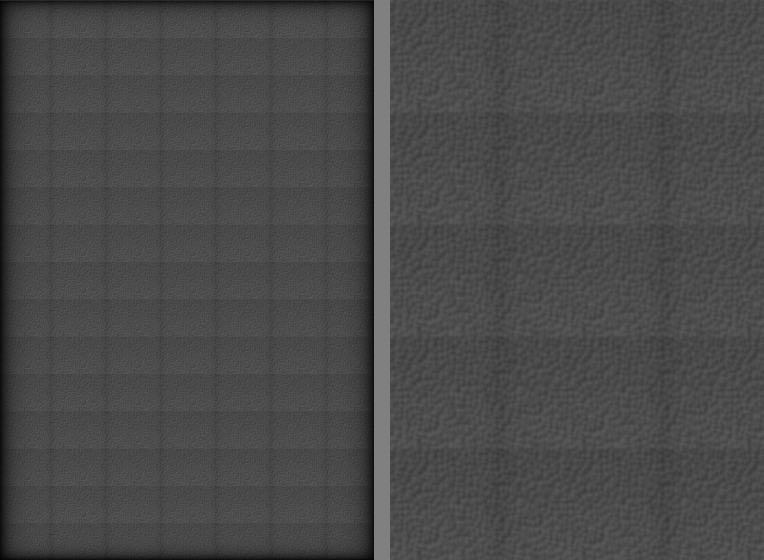
Left, the full canvas; right, a detail of the centre.
Give the GLSL for this texture, as a Shadertoy shader.

```glsl
const vec2 TILE_COUNT = vec2(6.8, 15.0);   // repeats across and down
const float TILE_SHIFT = 0.07;             // sideways offset, in tiles
const vec2 GRAIN_CELLS = vec2(30.0, 20.0); // grain cells in one tile
const vec2 LIGHT_STEP = vec2(-0.24, 0.28); // emboss direction, in cells
const vec3 CLOTH = vec3(0.297);
const float GRAIN_DEPTH = 0.058;
const float THREAD_DEPTH = 0.016;
const float MOTTLE_DEPTH = 0.005;
const float FADE_DEPTH = 0.026;            // dark top to light bottom of a tile
const float SEAM_DEPTH = 0.020;
const float SEAM_WIDTH = 0.07;
const vec2 SHADOW_WIDTH = vec2(0.025, 0.017);
const float SHADOW_FLOOR = 0.15;
const float RIM_WIDTH = 0.002;
const float RIM_LIGHT = 0.13;
const float TAU = 6.2831853;

vec2 hash2(vec2 p) {
    vec3 q = fract(p.xyx * vec3(0.1031, 0.1030, 0.0973));
    q += dot(q, q.yzx + 33.33);
    return fract((q.xx + q.yz) * q.zy);
}

// Distance to the nearest grain point, wrapped so every tile is alike
float grainHeight(vec2 p) {
    vec2 cell = floor(p);
    float nearest = 4.0;
    for (int y = -1; y <= 1; y++) {
        for (int x = -1; x <= 1; x++) {
            vec2 neighbour = cell + vec2(x, y);
            vec2 point = neighbour + hash2(mod(neighbour, GRAIN_CELLS));
            nearest = min(nearest, length(p - point));
        }
    }
    return nearest;
}

// Short upright threads gathered in broken rows
float threads(vec2 t) {
    float column = floor(t.x * GRAIN_CELLS.x);
    float row = floor(t.y * 7.0);
    float chosen = step(0.72, hash2(vec2(column, row) + 17.0).x);
    float across = sin(fract(t.x * GRAIN_CELLS.x) * TAU * 0.5);
    float along = sin(fract(t.y * 7.0) * TAU * 0.5);
    return chosen * across * along;
}

// Broad uneven patches, periodic over the tile
float mottle(vec2 t) {
    vec2 a = t * TAU;
    return sin(3.0 * a.x + sin(2.0 * a.y)) * sin(2.0 * a.y + 1.3)
         + 0.6 * sin(7.0 * a.x + 2.0 * sin(a.y)) * sin(5.0 * a.y);
}

// Darkening from one pair of opposite edges
float edgeShade(float d, float width) {
    return mix(SHADOW_FLOOR, 1.0, 1.0 - exp(-d / width));
}

void mainImage(out vec4 fragColor, in vec2 fragCoord) {
    vec2 uv = fragCoord / iResolution.xy;
    vec2 canvas = iResolution.xy / iResolution.x;
    vec2 p = uv * TILE_COUNT + vec2(TILE_SHIFT, 0.0);
    vec2 tile = fract(p);

    // Embossed grain and threads
    vec2 g = tile * GRAIN_CELLS;
    float relief = grainHeight(g + LIGHT_STEP) - grainHeight(g - LIGHT_STEP);
    float tone = GRAIN_DEPTH * relief - THREAD_DEPTH * threads(tile);

    // Uneven tone and seams of each tile
    tone += MOTTLE_DEPTH * mottle(tile);
    float pixel = TILE_COUNT.y / iResolution.y;
    float ramp = mix(tile.y, 0.0, smoothstep(1.0 - pixel, 1.0, tile.y));
    tone += FADE_DEPTH * (0.5 - ramp);
    float seam = min(tile.x, 1.0 - tile.x) / SEAM_WIDTH;
    tone -= SEAM_DEPTH * exp(-seam * seam);
    vec3 color = CLOTH + tone;

    // Inner shadow around the canvas
    vec2 edge = min(uv, 1.0 - uv) * canvas;
    color *= edgeShade(edge.x, SHADOW_WIDTH.x) * edgeShade(edge.y, SHADOW_WIDTH.y);

    // Faint light rim along the top
    float top = (1.0 - uv.y) * canvas.y;
    color += RIM_LIGHT * (1.0 - smoothstep(0.0, 2.0 * RIM_WIDTH, top));

    fragColor = vec4(clamp(color, 0.0, 1.0), 1.0);
}
```
